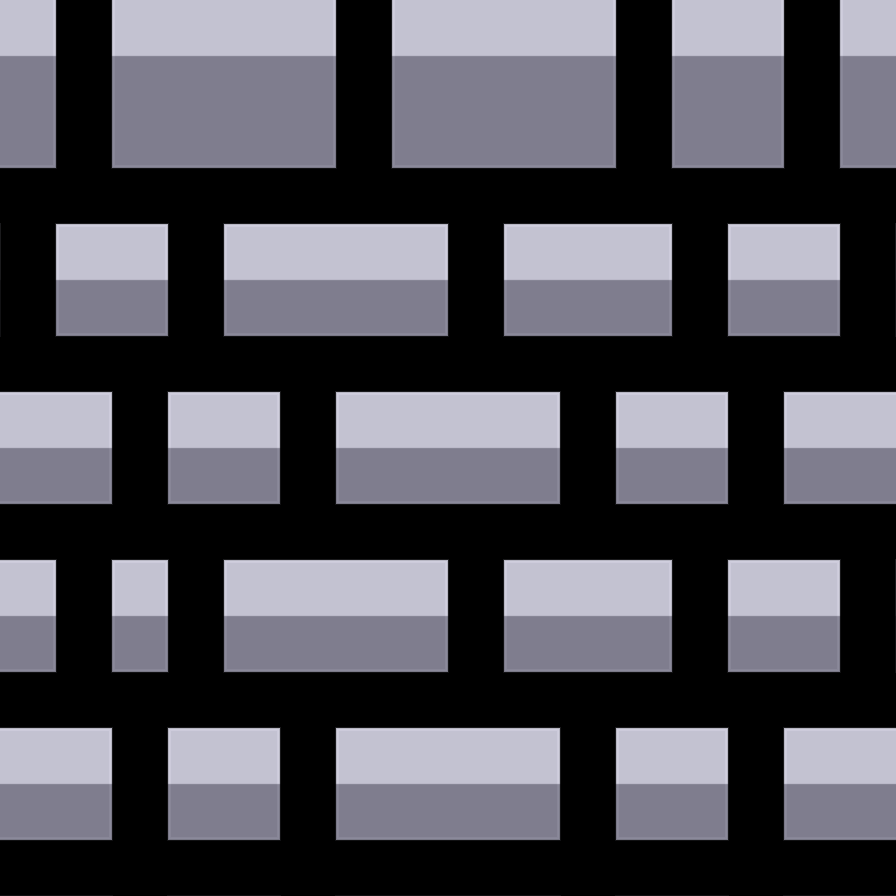
A three.js fragment shader for this texture:

```glsl
// Stone wall of five brick courses on black mortar, laid on a 16 x 16 grid.
// Each course is cut by its own upright joints; every brick has a light upper
// face, a darker lower face and a faint bright rim, all from distances.

varying vec2 vUv;

const float GRID = 16.0;          // grid cells across and down
const float COURSE = 3.0;         // course height in cells, mortar included
const float LAST_COURSE = 4.0;    // index of the lowest course
const float FIRST_BED = 3.5;      // centre of the first bed joint from the top
const float JOINT_HALF = 0.5;     // half the mortar width in cells
const float SOFT = 0.016;         // half width of smoothed edges in cells
const float RIM_WIDTH = 0.05;     // rim width in cells
const float RIM_GAIN = 0.05;      // rim brightening

const vec3 MORTAR = vec3(0.0);
const vec3 STONE_DARK = vec3(0.497, 0.490, 0.557);
const vec3 STONE_LIGHT = vec3(0.765, 0.760, 0.820);

// Smoothed step from 0 to 1 around d = 0
float edge(float d) {
  return smoothstep(-SOFT, SOFT, d);
}

// Distance from the nearest upright joint, positive inside a brick
float uprightDistance(float x, float course) {
  bool odd = mod(course, 2.0) > 0.5;
  vec4 cuts = vec4(2.0, 5.0, 10.0, 13.0);
  if (course < 0.5) cuts = vec4(1.0, 6.0, 11.0, 14.0);
  else if (odd) cuts = vec4(3.0, 8.0, 12.0, 15.0);

  vec4 gap = abs(x - cuts - 0.5);
  float nearest = min(min(gap.x, gap.y), min(gap.z, gap.w));

  // Odd courses carry one more joint near the left side
  if (odd) {
    float extraCut = course < 2.0 ? 0.0 : 1.0;
    nearest = min(nearest, abs(x - extraCut - 0.5));
  }
  return nearest - JOINT_HALF;
}

// Distance from the nearest bed joint; the taller top course has none above it
float bedDistance(float depth) {
  float fromBed = max(depth, FIRST_BED - 0.5 * COURSE) - FIRST_BED;
  float centred = mod(fromBed + 0.5 * COURSE, COURSE) - 0.5 * COURSE;
  return abs(centred) - JOINT_HALF;
}

void main() {
  float x = vUv.x * GRID;
  float depth = (1.0 - vUv.y) * GRID;

  // Courses change over at the middle of each bed joint
  float course = clamp(floor((depth - FIRST_BED) / COURSE) + 1.0, 0.0, LAST_COURSE);
  float d = min(uprightDistance(x, course), bedDistance(depth));

  // Light upper face over dark lower face
  float faceLine = course < 0.5 ? 1.0 : course * COURSE + 2.0;
  vec3 stone = mix(STONE_LIGHT, STONE_DARK, edge(depth - faceLine));

  // Thin bright rim along the brick outline
  stone += RIM_GAIN * (1.0 - edge(d - RIM_WIDTH));

  gl_FragColor = vec4(mix(MORTAR, stone, edge(d)), 1.0);
}
```
